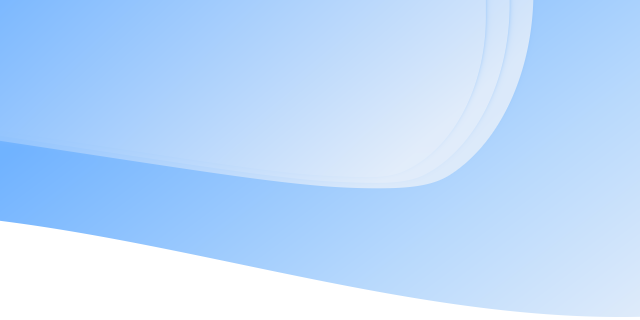
Write a WebGL 2 fragment shader that draws this background.

```glsl
#version 300 es
precision highp float;

uniform vec2 u_resolution;
out vec4 fragColor;

// Approximate signed distance to an axis-aligned ellipse
float ellipseDistance(vec2 p, vec2 radii) {
    float k1 = length(p / radii);
    float k2 = length(p / (radii * radii));
    return k1 * (k1 - 1.0) / k2;
}

// Intersection of two distances with a rounded joint
float smoothMax(float a, float b, float k) {
    float h = max(k - abs(a - b), 0.0) / k;
    return max(a, b) + 0.25 * h * h * k;
}

// Panel bounded by a sloping lower curve and an elliptical right side
float panelDistance(vec2 p, float layer) {
    float lowerEdge = 0.56 - 0.152 * p.x + 0.01114 * pow(p.x, 6.0) + 0.0156 * layer;
    vec2 center = vec2(1.224 - 0.0378 * layer, 1.026 - 0.039 * layer);
    vec2 radii = vec2(0.443 - 0.0365 * layer, 0.628 - 0.06 * layer);
    vec2 q = p - center;
    q.x = max(q.x, 0.0);
    // Above the center the side continues straight up
    q.y = min(q.y, 0.0);
    float side = q.y < 0.0 ? ellipseDistance(q, radii) : q.x - radii.x;
    return smoothMax(lowerEdge - p.y, side, 0.021);
}

float coverage(float d) {
    return clamp(0.5 - d * u_resolution.y, 0.0, 1.0);
}

vec3 waveGradient(vec2 p) {
    float t = clamp(0.36 * p.x + 0.48 * (1.0 - p.y) - 0.24, 0.0, 1.0);
    vec3 sky = mix(vec3(0.44, 0.70, 1.0), vec3(0.72, 0.85, 0.99), min(t / 0.6, 1.0));
    return mix(sky, vec3(0.89, 0.93, 0.98), max(t - 0.6, 0.0) / 0.4);
}

vec3 panelGradient(vec2 p) {
    float t = clamp(0.55 * p.x + 0.6 * (1.0 - p.y), 0.0, 1.0);
    return mix(vec3(0.48, 0.72, 1.0), vec3(0.89, 0.93, 0.98), t);
}

void main() {
    vec2 p = gl_FragCoord.xy / u_resolution.y;
    vec3 color = waveGradient(p);

    // Nested translucent panels, each with a shadow that fades downward
    vec3 panelColor = panelGradient(p);
    float shadowStrength = 0.06 + 0.5 * smoothstep(0.4, 1.0, p.y);
    for (int i = 0; i < 3; i++) {
        float d = panelDistance(p, float(i));
        float shadow = shadowStrength * exp(-max(d, 0.0) / 0.006);
        color = mix(color, vec3(0.58, 0.77, 0.98), shadow);
        color = mix(color, panelColor, 0.88 * coverage(d));
    }

    // White area below the wave
    float waveEdge = 0.31 - p.x * (0.126 + p.x * (0.11 - 0.049 * p.x));
    color = mix(color, vec3(1.0), coverage(p.y - waveEdge));

    fragColor = vec4(color, 1.0);
}
```
